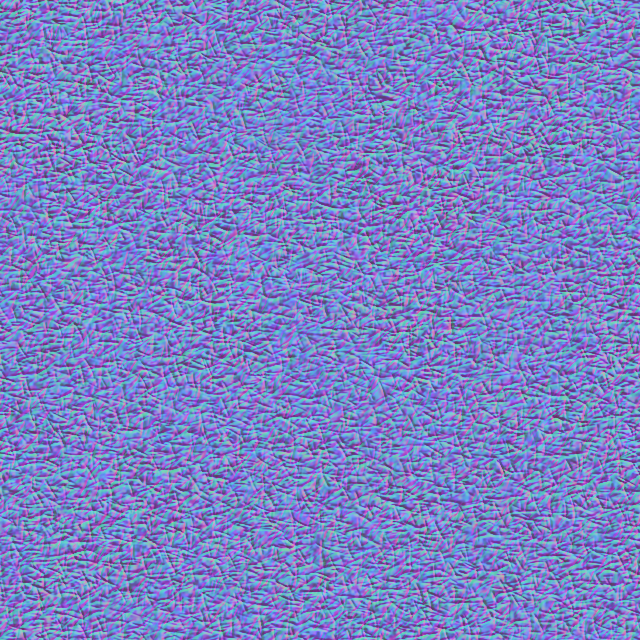
Write a WebGL 2 fragment shader that draws this texture map.

```glsl
#version 300 es
precision highp float;
// Normal map of finely creased leather: short crossing grooves over soft grain.

uniform vec2 u_resolution;
out vec4 fragColor;

vec4 hash4(vec3 p) {
    vec4 q = fract(p.xyzx * vec4(0.1031, 0.1030, 0.0973, 0.1099));
    q += dot(q, q.wzxy + 33.33);
    return fract((q.xxyz + q.yzzw) * q.zywx);
}

// Two independent channels of smooth value noise, each from -1 to 1
vec2 noise2(vec2 p, float seed) {
    vec2 cell = floor(p);
    vec2 f = fract(p);
    f = f * f * (3.0 - 2.0 * f);
    vec2 a = hash4(vec3(cell, seed)).xy;
    vec2 b = hash4(vec3(cell + vec2(1.0, 0.0), seed)).xy;
    vec2 c = hash4(vec3(cell + vec2(0.0, 1.0), seed)).xy;
    vec2 d = hash4(vec3(cell + 1.0, seed)).xy;
    return 2.0 * mix(mix(a, b, f.x), mix(c, d, f.x), f.y) - 1.0;
}

mat2 rotation(float angle) {
    float c = cos(angle), s = sin(angle);
    return mat2(c, s, -s, c);
}

// Height gradient of one layer of scattered, slightly bent grooves
vec2 creaseSlope(vec2 uv, float angle, float seed) {
    mat2 layerTurn = rotation(angle);
    vec2 p = uv * layerTurn + 3.0;
    vec2 size = vec2(0.040, 0.0155);
    vec2 home = floor(p / size);
    vec2 slope = vec2(0.0);
    for (int y = -1; y <= 1; y++) {
        for (int x = -1; x <= 1; x++) {
            vec2 cell = home + vec2(x, y);
            vec4 rnd = hash4(vec3(cell, seed));
            vec4 form = hash4(vec3(cell, seed + 41.0));
            mat2 turn = rotation((rnd.z - 0.5) * 0.6);
            vec2 q = (p - (cell + rnd.xy) * size) * turn;

            float halfLength = mix(0.008, 0.023, rnd.w);
            float width = mix(0.0012, 0.0018, form.x);
            float bend = (form.y - 0.5) * 18.0;
            float d = (q.y + bend * q.x * q.x) / width;
            float taper = 1.0 - smoothstep(0.5, 1.0, abs(q.x) / halfLength);
            float depth = mix(0.45, 1.6, form.z) * taper;
            vec2 across = normalize(vec2(2.0 * bend * q.x, 1.0));
            slope += turn * across * d * exp(0.5 - 0.5 * d * d) * depth;
        }
    }
    return layerTurn * slope;
}

void main() {
    vec2 uv = gl_FragCoord.xy / u_resolution;

    // Fine grain between the creases
    vec2 slope = 0.75 * noise2(uv * 185.0, 7.0);

    // Most creases rise to the right; the last layer is steep
    for (int i = 0; i < 10; i++) {
        float layer = float(i);
        float angle = i < 9 ? 0.50 + 0.19 * (layer - 4.0) : 1.85;
        slope += creaseSlope(uv, angle, 11.0 + layer * 3.0);
    }

    // Broad patches of shallower and deeper relief
    float relief = noise2(uv * 6.0, 2.0).x + 0.6 * noise2(uv * 14.0, 3.0).x;
    slope *= 1.0 + 0.22 * relief;

    // Tilt to colour, with a shorter tail toward low red
    vec3 normal = normalize(vec3(-slope, 1.0));
    float red = 0.45 + 0.27 * normal.x + 0.14 * normal.x * normal.x;
    float green = 0.51 + 0.34 * normal.y;

    // Blue stays even, darker where the relief faces down and left
    float shade = max(0.0, -normal.x - normal.y - 0.2);
    float blue = 0.73 + 0.17 * normal.z * normal.z - 0.3 * shade;
    blue += 0.1 * noise2(uv * 160.0, 5.0).x;
    fragColor = vec4(red, green, blue, 1.0);
}
```
